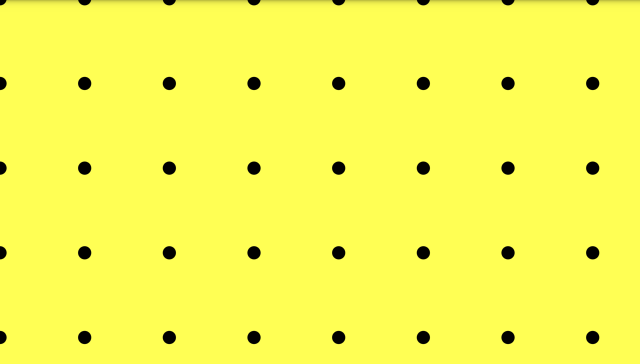
Give the GLSL for this pattern, as a WebGL 1 fragment shader.

```glsl
precision highp float;
// Square grid of black dots on flat yellow, with a thin soft shadow along the top edge.

uniform vec2 u_resolution;

// Signed distance to the nearest dot of a square grid with one dot at the origin.
float dotGrid(vec2 p, float spacing, float radius) {
  vec2 cell = (fract(p / spacing + 0.5) - 0.5) * spacing;
  return length(cell) - radius;
}

void main() {
  // Canvas widths, measured from the top left corner downwards.
  float pixel = 1.0 / u_resolution.x;
  vec2 p = vec2(gl_FragCoord.x, u_resolution.y - gl_FragCoord.y) * pixel;

  // Dots: the first column is cut by the left edge, the first row by the top edge.
  float d = dotGrid(p + vec2(0.0, 0.0019), 0.1323, 0.0103);
  float ink = 1.0 - smoothstep(-0.7 * pixel, 0.7 * pixel, d);
  vec3 color = mix(vec3(1.0, 1.0, 0.33), vec3(0.005, 0.005, 0.0), ink);

  // Shadow fading down from the top edge.
  color *= 1.0 - 0.3 * exp(-p.y / 0.0038);

  gl_FragColor = vec4(color, 1.0);
}
```
